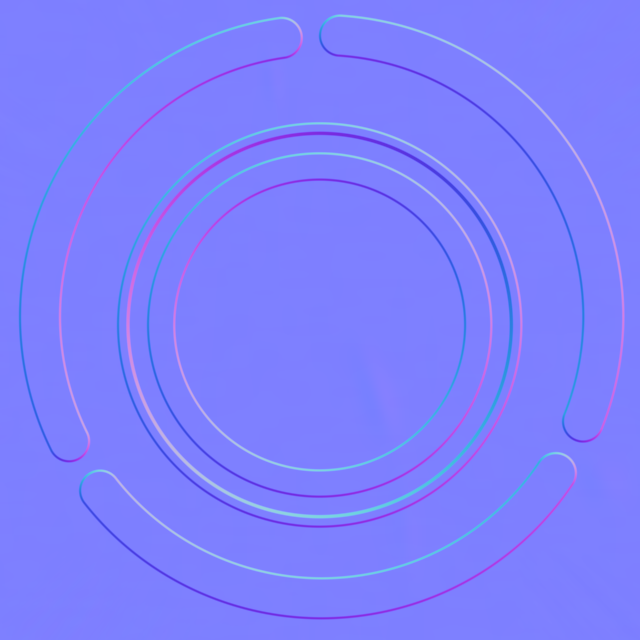
Reproduce this texture map procedurally as a Shadertoy shader.

```glsl
// Tangent-space normal map: three raised arc bars around two raised rings, with faint surface wear.
#define TILT 0.66          // steepness of the bevels
#define FINE 0.0017        // half width of a thin bevel
#define BROAD 0.0026       // half width of the wide bevel
#define ARC_CENTER vec2(0.0026, 0.0052)
#define RING_CENTER vec2(-0.0005, -0.0078)
#define ARC_MIDDLE 0.562   // angle of the first bar's middle
#define ARC_HALF 0.9435    // half the angle a bar spans
#define RAY_TILT 0.035     // strength of the outer rays
#define GRAIN_TILT 0.014   // strength of the surface grain

const float THIRD = 2.0943951;

float hash(vec2 p) {
    vec3 q = fract(vec3(p.xyx) * 0.1031);
    q += dot(q, q.yzx + 33.33);
    return fract((q.x + q.y) * q.z);
}

float noise(vec2 p) {
    vec2 i = floor(p), f = fract(p);
    f = f * f * (3.0 - 2.0 * f);
    return mix(mix(hash(i), hash(i + vec2(1, 0)), f.x),
               mix(hash(i + vec2(0, 1)), hash(i + vec2(1, 1)), f.x), f.y);
}

// Bevel tilt of round-ended bars repeated three times; a half angle of THIRD / 2 closes the ring.
vec2 bevel(vec2 p, float radius, float thickness, float halfAngle, float innerWidth, float px) {
    float angle = atan(p.y, p.x);
    float local = mod(angle - ARC_MIDDLE + 0.5 * THIRD, THIRD) - 0.5 * THIRD;
    angle += clamp(local, -halfAngle, halfAngle) - local;
    vec2 away = p - radius * vec2(cos(angle), sin(angle));
    float len = length(away);
    float width = length(p) < radius ? innerWidth : FINE;
    float line = 1.0 - smoothstep(width - px, width + px, abs(len - thickness));
    return TILT * line * away / max(len, 1e-5);
}

// Soft fold: leans left on one side of its axis and right on the other.
vec2 crease(vec2 p, vec2 center, float lean, vec2 size, float amount) {
    vec2 q = p - center;
    q = vec2(q.x + lean * q.y, q.y) / size;
    return vec2(amount * q.x * exp(-dot(q, q)), 0.0);
}

// Rays that appear beyond the bars, plus fine grain.
vec2 wear(vec2 p) {
    vec2 dir = normalize(p + 1e-5);
    float r = length(p);
    float rays = noise(dir * 38.0) + 0.5 * noise(dir * 95.0 + 17.0) - 0.75;
    float patches = smoothstep(0.35, 0.75, noise(dir * 4.0 + 7.0));
    vec2 tilt = vec2(-dir.y, dir.x) * rays * patches * RAY_TILT * smoothstep(0.44, 0.6, r);
    vec2 grain = vec2(noise(p * vec2(40, 18)), noise(p * vec2(24, 70) + 31.0)) - 0.5;
    return tilt + GRAIN_TILT * grain;
}

void mainImage(out vec4 fragColor, in vec2 fragCoord) {
    float px = 1.0 / min(iResolution.x, iResolution.y);
    vec2 p = (fragCoord - 0.5 * iResolution.xy) * px;

    // Worn base surface
    vec2 tilt = vec2(-0.015, 0.0) + wear(p);
    tilt += crease(p, vec2(0.090, -0.120), 0.29, vec2(0.022, 0.065), 0.12);
    tilt += crease(p, vec2(-0.074, 0.375), 0.12, vec2(0.014, 0.045), 0.07);
    tilt += crease(p, vec2(0.135, -0.330), 0.05, vec2(0.018, 0.080), 0.05);
    tilt += crease(p, vec2(0.440, -0.250), 0.40, vec2(0.030, 0.035), 0.08);

    // Outer bars and inner rings
    vec2 ring = p - RING_CENTER;
    tilt += bevel(p - ARC_CENTER, 0.4401, 0.03125, ARC_HALF, FINE, px);
    tilt += bevel(ring, 0.3073, 0.0078, 0.5 * THIRD, BROAD, px);
    tilt += bevel(ring, 0.2477, 0.0205, 0.5 * THIRD, FINE, px);

    // Pack the unit normal into colour
    vec3 normal = vec3(tilt, sqrt(max(1.0 - dot(tilt, tilt), 0.0)));
    fragColor = vec4(0.5 + 0.5 * normal, 1.0);
}
```
